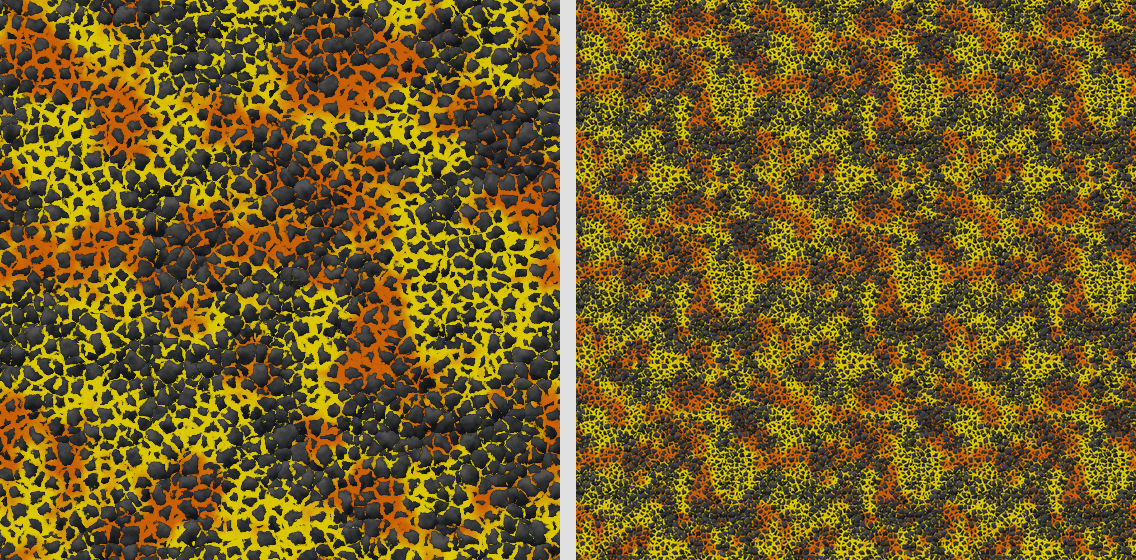
Left, the tile; right, the same tile 3 across and 3 down.
Give the GLSL for this texture, as a three.js fragment shader.

```glsl
// Cooling lava: ragged dark stones on a glowing yellow and orange bed.
// Stones are cells of a wrapped, weighted Voronoi diagram, shrunk by a varying
// gap and roughened by noise; tileable fbm colours the bed between them.

varying vec2 vUv;

const float CELLS = 40.0;          // stones across the canvas
const float JITTER = 0.95;         // irregularity of stone positions
const float SIZE_SPREAD = 0.50;    // difference between large and small stones
const float BEND = 0.65;           // bending of the stone outlines
const float RAGGED = 0.46;         // roughness of the stone edges
const float GAP_MIN = 0.02;        // crack half width, in cells
const float GAP_MAX = 0.23;        // half width where the lava pools
const float EDGE_SOFT = 0.035;     // half width of the edge blend, in cells

const vec3 LAVA_YELLOW = vec3(0.86, 0.78, 0.00);
const vec3 LAVA_ORANGE = vec3(0.79, 0.38, 0.01);
const vec3 STONE_DARK = vec3(0.070, 0.080, 0.090);
const vec3 STONE_LIGHT = vec3(0.340, 0.335, 0.330);
const vec2 LIGHT_DIR = vec2(-0.35, 0.94);

vec3 hash3(vec2 p) {
  vec3 q = fract(p.xyx * vec3(0.1031, 0.1030, 0.0973));
  q += dot(q, q.yxz + 33.33);
  return fract((q.xxy + q.yzz) * q.zyx);
}

// Value noise that repeats after a whole number of cells.
float wrapNoise(vec2 uv, float period, float seed) {
  vec2 p = uv * period;
  vec2 i = floor(p);
  vec2 f = fract(p);
  f = f * f * (3.0 - 2.0 * f);
  vec2 lo = mod(i, period) + seed;
  vec2 hi = mod(i + 1.0, period) + seed;
  float bottom = mix(hash3(lo).x, hash3(vec2(hi.x, lo.y)).x, f.x);
  float top = mix(hash3(vec2(lo.x, hi.y)).x, hash3(hi).x, f.x);
  return mix(bottom, top, f.y);
}

float fbm(vec2 uv, float period, float seed) {
  float sum = 0.0;
  float amp = 0.5;
  for (int k = 0; k < 4; k++) {
    sum += amp * wrapNoise(uv, period, seed);
    period *= 2.0;
    seed += 17.0;
    amp *= 0.5;
  }
  return sum / 0.9375;
}

// Site of a grid cell: xy is its position, z its random size.
vec3 stoneSite(vec2 cell) {
  vec3 h = hash3(mod(cell, CELLS) + 7.0);
  return vec3(cell + 0.5 + (h.xy - 0.5) * JITTER, h.z);
}

float powerDistance(vec2 p, vec3 site) {
  vec2 d = p - site.xy;
  return dot(d, d) - SIZE_SPREAD * site.z * site.z;
}

// Distance to the border of the weighted cell; also returns its site.
float stoneBorder(vec2 p, out vec3 nearest) {
  vec2 base = floor(p);
  float best = 1000.0;
  for (int y = -2; y <= 2; y++) {
    for (int x = -2; x <= 2; x++) {
      vec3 site = stoneSite(base + vec2(float(x), float(y)));
      float d = powerDistance(p, site);
      if (d < best) {
        best = d;
        nearest = site;
      }
    }
  }
  float border = 1000.0;
  for (int y = -2; y <= 2; y++) {
    for (int x = -2; x <= 2; x++) {
      vec3 site = stoneSite(base + vec2(float(x), float(y)));
      float apart = length(site.xy - nearest.xy);
      if (apart > 0.01) {
        border = min(border, (powerDistance(p, site) - best) / (2.0 * apart));
      }
    }
  }
  return border;
}

void main() {
  vec2 uv = vUv;

  // Stone outline: bent cells, a varying gap and fine raggedness
  vec2 bend = vec2(fbm(uv, 60.0, 11.0), fbm(uv, 60.0, 131.0)) - 0.5;
  vec2 p = uv * CELLS + BEND * bend;
  vec3 site;
  float border = stoneBorder(p, site);
  float pool = smoothstep(0.3, 0.7, fbm(uv, 14.0, 53.0));
  float rough = RAGGED * (fbm(uv, 110.0, 211.0) - 0.5);
  float height = border - mix(GAP_MIN, GAP_MAX, pool) + rough;
  float stoneMask = smoothstep(-EDGE_SOFT, EDGE_SOFT, height);

  // Glowing bed, darker beside the stones
  float heat = fbm(uv, 9.0, 307.0) + 0.12 * (fbm(uv, 48.0, 401.0) - 0.5);
  vec3 lava = mix(LAVA_ORANGE, LAVA_YELLOW, smoothstep(0.37, 0.58, heat));
  lava *= mix(0.78, 1.0, smoothstep(0.0, 0.09, -height));

  // Rounded stones lit from above
  float facing = dot(p - site.xy, LIGHT_DIR);
  float grain = fbm(uv, 64.0, 503.0) - 0.5;
  float shade = 0.45 + 0.7 * facing + 0.8 * grain + 0.25 * (site.z - 0.5);
  shade *= mix(0.55, 1.0, smoothstep(0.0, 0.2, height));
  vec3 stone = mix(STONE_DARK, STONE_LIGHT, clamp(shade, 0.0, 1.0));

  gl_FragColor = vec4(mix(lava, stone, stoneMask), 1.0);
}
```
